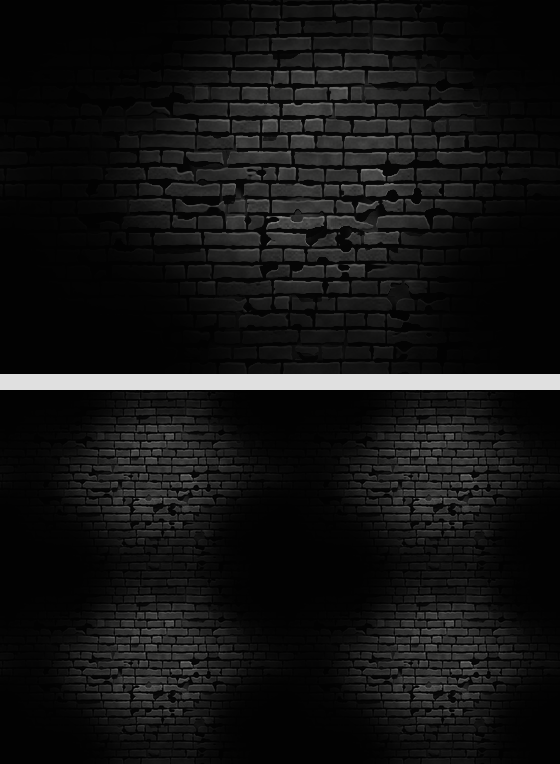
Top: one tile. Bottom: repeated 2 by 2.
Write a Shadertoy shader that draws this texture.

```glsl
// Dark, worn brick wall under one soft pool of light. Each course is cut into jittered
// slots, some split in two; a height field of bricks, chips and pits is lit from above.
// Every hash index and noise lattice wraps, so the wall tiles in both directions.

#define ROWS 23.0          // courses down the canvas
#define SLOTS 11.0         // long bricks per course
#define SPLIT 0.46         // share of slots cut into two short bricks
#define JOINT 0.065        // half joint width, in course heights
#define CORNER 0.10        // corner radius, in course heights
#define CHIPPING 0.42      // depth of broken edges
#define PITTING 0.20       // roughness of worn faces
#define RELIEF 1.5         // strength of rim light
#define FALLOFF 3.1        // how fast the light dies away
#define LIGHT_POS vec2(0.56, 0.56)
#define FACE_COLOR vec3(0.232, 0.232, 0.229)
#define JOINT_COLOR vec3(0.016)

float hash(vec2 p) {
    return fract(sin(dot(p, vec2(127.1, 311.7))) * 43758.5453);
}

// Value noise on a lattice of whole cells, wrapping at the canvas edges
float noise(vec2 uv, vec2 cells) {
    vec2 p = uv * cells, i = floor(p), f = fract(p);
    f = f * f * (3.0 - 2.0 * f);
    vec2 a = mod(i, cells), b = mod(i + 1.0, cells);
    return mix(mix(hash(a), hash(vec2(b.x, a.y)), f.x),
               mix(hash(vec2(a.x, b.y)), hash(b), f.x), f.y);
}

// Jittered left edge of a slot
float slotEdge(float slot, float row) {
    return slot + 0.36 * (hash(vec2(mod(slot, SLOTS) + 3.0, row + 40.0)) - 0.5);
}

float roundBox(vec2 p, vec2 halfSize, float radius) {
    vec2 q = abs(p) - halfSize + radius;
    return length(max(q, 0.0)) + min(max(q.x, q.y), 0.0) - radius;
}

// Wall at uv: x = height, y = brick coverage, z = random value of the brick
vec3 wall(vec2 uv) {
    // Course, with a slight waver
    float y = uv.y * ROWS + 0.22 + 0.16 * (noise(uv, vec2(14.0, 9.0)) - 0.5);
    float row = mod(floor(y), ROWS);
    float x = uv.x * SLOTS + hash(vec2(row, 7.0));

    // Slot, then optional split
    float slot = floor(x);
    if (x < slotEdge(slot, row)) slot -= 1.0;
    else if (x >= slotEdge(slot + 1.0, row)) slot += 1.0;
    float left = slotEdge(slot, row), right = slotEdge(slot + 1.0, row);
    vec2 id = vec2(mod(slot, SLOTS), row);
    if (hash(id + 91.0) < SPLIT) {
        float cut = mix(left, right, mix(0.38, 0.62, hash(id + 17.0)));
        if (x < cut) right = cut;
        else { left = cut; id += 0.5; }
    }

    // Distance to the brick outline, in course heights
    float slotWidth = iResolution.x / iResolution.y * ROWS / SLOTS;
    vec2 p = vec2((x - 0.5 * (left + right)) * slotWidth, fract(y) - 0.5);
    vec2 halfSize = vec2(0.5 * (right - left) * slotWidth, 0.5) - JOINT;
    float d = roundBox(p, halfSize, CORNER);

    // Wear: ragged outline, broken corners, patches of pitted and filled wall
    float patches = noise(uv + 0.37, vec2(9.0, 7.0));
    float chips = smoothstep(0.62, 0.95, noise(uv, vec2(47.0, 39.0)));
    d += 0.09 * (noise(uv, vec2(120.0, 80.0)) - 0.5);
    d += CHIPPING * chips * smoothstep(0.3, 0.7, patches);
    float rnd = hash(id + 5.3);
    float rough = smoothstep(0.55, 1.0, 0.6 * hash(id + 29.0) + 0.7 * patches);
    float fill = 0.6 * smoothstep(0.66, 0.85, noise(uv + 0.71, vec2(16.0, 13.0)));
    float grain = noise(uv, vec2(270.0, 180.0)) + 0.6 * noise(uv, vec2(150.0, 101.0)) - 0.8;

    // Height: proud or recessed face with a bevelled edge
    float px = 0.7 * ROWS / iResolution.y;
    float cover = max(1.0 - smoothstep(-px, px, d), fill);
    float bevel = max(1.0 - smoothstep(-0.12, 0.05, d), fill);
    float height = bevel * (0.55 + 0.45 * rnd) + PITTING * cover * grain * (0.15 + rough);
    return vec3(height, cover, rnd);
}

void mainImage(out vec4 fragColor, in vec2 fragCoord) {
    vec2 uv = fragCoord / iResolution.xy;
    vec2 up = vec2(0.0, 1.0 / ROWS);
    vec2 side = vec2(iResolution.y / iResolution.x / ROWS, 0.0);
    vec3 here = wall(uv);

    // Slopes facing the light catch it; faces below a proud brick lie in shadow
    float slope = here.x - wall(uv + 0.07 * up).x;
    slope += 0.35 * abs(here.x - wall(uv + 0.07 * side).x);
    float drop = mix(0.10, 0.55, smoothstep(0.35, 0.85, noise(uv, vec2(31.0, 19.0))));
    float shadow = smoothstep(0.12, 0.36, wall(uv + drop * up).x - here.x);

    // Face tone, with soot and fine grain
    float tone = mix(0.78, 1.14, here.z);
    tone *= 0.82 + 0.36 * noise(uv, vec2(60.0, 44.0));
    tone *= 0.93 + 0.14 * noise(uv + 0.13, vec2(310.0, 207.0));
    tone *= clamp(1.0 + RELIEF * slope, 0.25, 1.75) * (1.0 - 0.85 * shadow);
    vec3 color = mix(JOINT_COLOR, FACE_COLOR * tone, here.y);

    // Periodic pool of light with a blotchy rim
    vec2 away = sin(3.14159265 * (uv - LIGHT_POS));
    float reach = dot(away * away, vec2(1.0, 0.58));
    reach *= 0.82 + 0.36 * noise(uv + 0.29, vec2(7.0, 6.0));
    color = color * exp(-FALLOFF * reach * reach) + 0.008;

    fragColor = vec4(color, 1.0);
}
```
